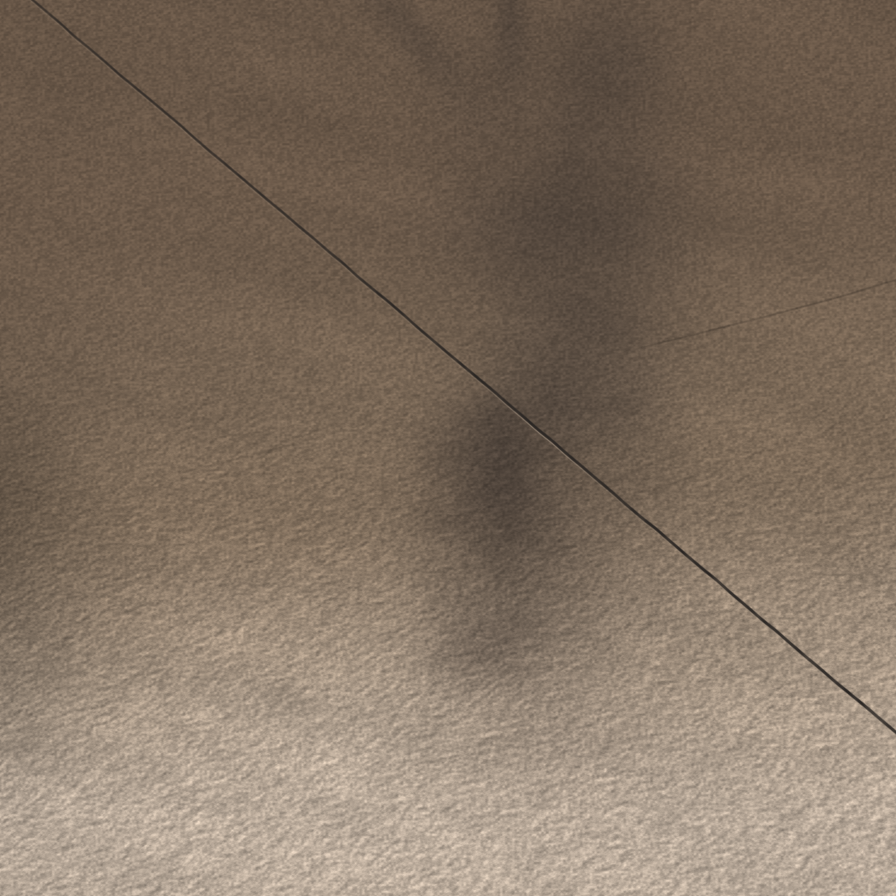
Reproduce this texture procedurally as a three.js fragment shader.

```glsl
// Draws a worn brown stone floor with a dark smoky stain, a diagonal joint and a faint crossing seam.
varying vec2 vUv;

const vec3 UMBER = vec3(0.412, 0.343, 0.282);
const vec3 TAUPE = vec3(0.495, 0.424, 0.352);
const vec3 SAND = vec3(0.655, 0.588, 0.518);
const vec3 PALE = vec3(0.722, 0.662, 0.600);
const vec3 STAIN = vec3(0.270, 0.232, 0.205);
const vec3 JOINT = vec3(0.16, 0.145, 0.135);

float hash(vec2 p) {
  vec3 q = fract(vec3(p.xyx) * 0.1031);
  q += dot(q, q.yzx + 33.33);
  return fract((q.x + q.y) * q.z);
}

float noise(vec2 p) {
  vec2 cell = floor(p);
  vec2 f = fract(p);
  f = f * f * (3.0 - 2.0 * f);
  return mix(mix(hash(cell), hash(cell + vec2(1.0, 0.0)), f.x),
             mix(hash(cell + vec2(0.0, 1.0)), hash(cell + 1.0), f.x), f.y);
}

float fbm(vec2 p) {
  float sum = 0.0;
  float weight = 0.5;
  for (int i = 0; i < 4; i++) {
    sum += weight * noise(p);
    p = mat2(1.6, 1.2, -1.2, 1.6) * p + 7.3;
    weight *= 0.5;
  }
  return sum / 0.9375;
}

// Soft elliptical spot, 1 at its centre.
float blob(vec2 p, vec2 centre, vec2 radius) {
  vec2 d = (p - centre) / radius;
  return exp(-dot(d, d));
}

// Signed distance to the line through a and b, positive above it.
float lineDistance(vec2 p, vec2 a, vec2 b) {
  vec2 along = normalize(b - a);
  return dot(p - a, vec2(-along.y, along.x));
}

float stroke(float d, float halfWidth, float softness) {
  return 1.0 - smoothstep(halfWidth - softness, halfWidth + softness, abs(d));
}

// Light from pale foreground to umber distance.
vec3 floorColour(vec2 p) {
  float drift = 0.06 * (fbm(p * vec2(3.0, 5.0)) - 0.5);
  float y = p.y + drift - 0.07 * (p.x - 0.5) * smoothstep(0.1, 0.4, p.y);
  vec3 c = mix(PALE, SAND, smoothstep(0.06, 0.28, y));
  c = mix(c, TAUPE, smoothstep(0.2, 0.49, y));
  return mix(c, UMBER, smoothstep(0.42, 0.85, y));
}

float stainAmount(vec2 p) {
  vec2 q = p + 0.07 * (vec2(fbm(p * 8.0), fbm(p * 8.0 + 19.0)) - 0.5);
  float s = 0.42 * blob(q, vec2(0.675, 0.88), vec2(0.07, 0.16));
  s += 0.46 * blob(q, vec2(0.63, 0.73), vec2(0.115, 0.09));
  s += 0.55 * blob(q, vec2(0.645, 0.57), vec2(0.09, 0.09));
  s += 0.56 * blob(q, vec2(0.555, 0.49), vec2(0.07, 0.08));
  s += 0.40 * blob(q, vec2(0.61, 0.40), vec2(0.11, 0.11));
  s += 0.28 * blob(q, vec2(0.55, 0.29), vec2(0.07, 0.06));
  s += 0.18 * blob(q, vec2(0.62, 0.19), vec2(0.10, 0.10));
  s += 0.18 * blob(q, vec2(0.54, 0.87), vec2(0.06, 0.12));
  s += 0.42 * blob(p, vec2(0.57, 1.0), vec2(0.018, 0.08));
  float slant = p.x - 0.43 + 0.75 * (p.y - 1.0);
  s += 0.40 * blob(vec2(slant, p.y), vec2(0.0, 0.99), vec2(0.028, 0.08));
  return min(s * (0.7 + 0.6 * fbm(p * vec2(9.0, 16.0))), 0.85);
}

// Side-lit bumps: difference of two nearby heights.
float relief(vec2 p) {
  return fbm(p) - fbm(p + vec2(-0.35, 0.55));
}

void main() {
  vec2 uv = vUv;
  vec3 colour = floorColour(uv);

  // Shaded left edge and cloudy mottling
  colour *= 1.0 - 0.20 * blob(uv, vec2(-0.02, 0.43), vec2(0.12, 0.16));
  colour *= 1.0 - 0.10 * blob(uv, vec2(0.0, 0.2), vec2(0.08, 0.14));
  colour *= 1.0 + 0.13 * (fbm(uv * vec2(7.0, 17.0) + uv.yx * 4.0) - 0.5);
  colour = mix(colour, STAIN, stainAmount(uv));

  // Surface grain, compressed toward the far side
  vec2 ground = vec2((uv.x - 0.5) * (1.0 + 0.5 * uv.y), uv.y + 0.4 * uv.y * uv.y);
  ground.y -= 0.2 * uv.x;
  float near = 1.0 - smoothstep(0.3, 0.75, uv.y);
  colour *= 1.0 + mix(0.15, 0.36, near) * relief(ground * vec2(115.0, 180.0));
  colour *= 1.0 + 0.13 * near * (fbm(ground * vec2(45.0, 70.0)) - 0.5);
  colour *= 1.0 + 0.20 * (noise(uv * vec2(370.0, 410.0)) - 0.5);

  // Faint broken seam, clearest at the right
  float seam = lineDistance(uv, vec2(0.17, 0.463), vec2(1.0, 0.688));
  seam += 0.005 * (noise(vec2(uv.x * 14.0, 3.0)) - 0.5);
  float leftPart = smoothstep(0.15, 0.25, uv.x) * (1.0 - smoothstep(0.35, 0.46, uv.x));
  float seamFade = 0.08 * leftPart + 0.22 * smoothstep(0.69, 0.76, uv.x);
  seamFade *= 0.45 + 0.8 * noise(vec2(uv.x * 45.0, 8.0));
  colour *= 1.0 - seamFade * stroke(seam, 0.0010, 0.0013);

  // Diagonal joint with a thin lit lip
  float joint = lineDistance(uv, vec2(0.036, 1.0), vec2(1.0, 0.182));
  joint += 0.0010 * (noise(vec2(uv.x * 60.0, 5.0)) - 0.5);
  float lit = 0.15 + 0.45 * blob(uv, vec2(0.61, 0.515), vec2(0.07));
  colour = mix(colour, SAND, lit * stroke(joint + 0.0022, 0.0008, 0.0010));
  float jointDepth = mix(0.72, 0.92, smoothstep(0.0, 0.6, uv.x));
  jointDepth *= 0.85 + 0.25 * noise(vec2(uv.x * 130.0, 2.0));
  colour = mix(colour, JOINT, min(jointDepth, 1.0) * stroke(joint, mix(0.0012, 0.0017, uv.x), 0.0011));

  gl_FragColor = vec4(colour, 1.0);
}
```
